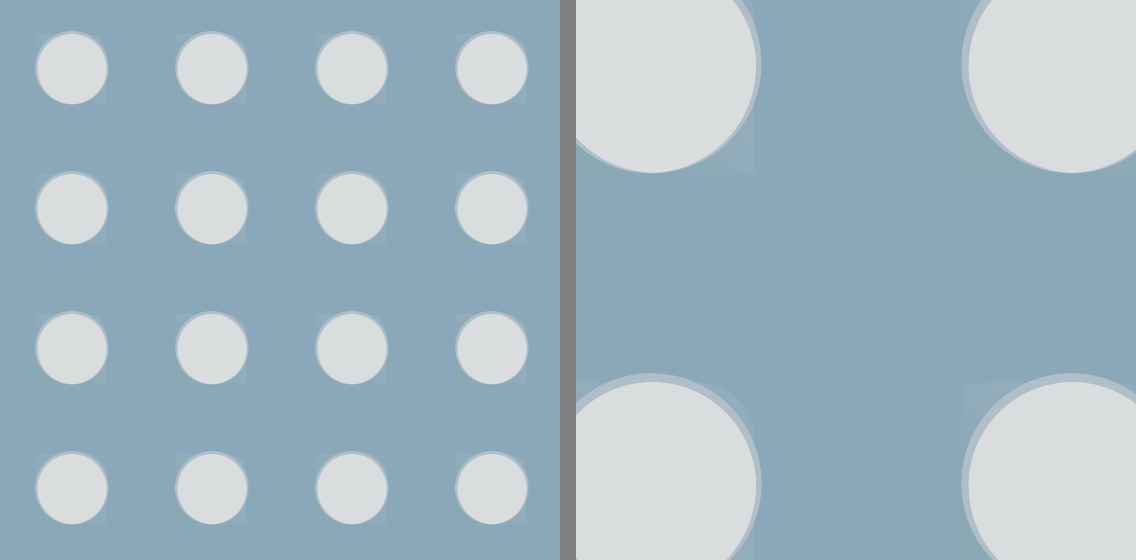
Left, the full canvas; right, a detail of the centre.
This pattern is drawn by a Shadertoy shader. Its source:

```glsl
// Pale polka dots with a thin grey rim on dusty blue, four by four.

// Coverage of a shape from its signed distance, smoothed over one pixel.
float cover(float dist, float pixel) {
    return 1.0 - smoothstep(-0.5 * pixel, 0.5 * pixel, dist);
}

float roundedBox(vec2 p, float halfSize, float radius) {
    vec2 d = abs(p) - halfSize + radius;
    return length(max(d, 0.0)) + min(max(d.x, d.y), 0.0) - radius;
}

// Disc whose lower half narrows to a slight point.
float pinchedDisc(vec2 p, float radius) {
    float pinch = p.y < 0.0 ? 0.008 : 0.0;
    return length(vec2(abs(p.x) + pinch, p.y)) - radius - pinch;
}

// Soft square smudge.
float smudge(vec2 p, float halfSize) {
    return 1.0 - smoothstep(-0.05, 0.02, roundedBox(p, halfSize, 0.03));
}

void mainImage(out vec4 fragColor, in vec2 fragCoord) {
    float pixel = 4.0 / min(iResolution.x, iResolution.y);
    vec2 p = fract(4.0 * fragCoord / iResolution.xy) - vec2(0.513, 0.516);

    // Ground with faint green stains above and to the right of the dot
    vec3 color = vec3(0.542, 0.660, 0.729);
    vec3 stain = vec3(0.540, 0.660, 0.700);
    color = mix(color, stain, 0.6 * smudge(p - vec2(-0.08, 0.31), 0.06));
    color = mix(color, stain, 0.6 * smudge(p - vec2(0.33, -0.08), 0.06));

    // Faint square halo, rounded at the upper right, greener at the lower left
    float corner = p.x > 0.0 && p.y > 0.0 ? 0.13 : 0.01;
    float halo = cover(roundedBox(p - vec2(-0.008, -0.013), 0.252, corner), pixel);
    vec3 haloColor = mix(vec3(0.545, 0.660, 0.710), vec3(0.575, 0.678, 0.738),
                         smoothstep(-0.25, 0.1, p.x + p.y));
    color = mix(color, haloColor, halo);

    // Rim, then the pale dot
    color = mix(color, vec3(0.69, 0.75, 0.78), cover(length(p) - 0.262, pixel));
    float dot = cover(pinchedDisc(p - vec2(0.002, -0.006), 0.247), pixel);
    color = mix(color, vec3(0.851, 0.866, 0.870), dot);

    fragColor = vec4(color, 1.0);
}
```
